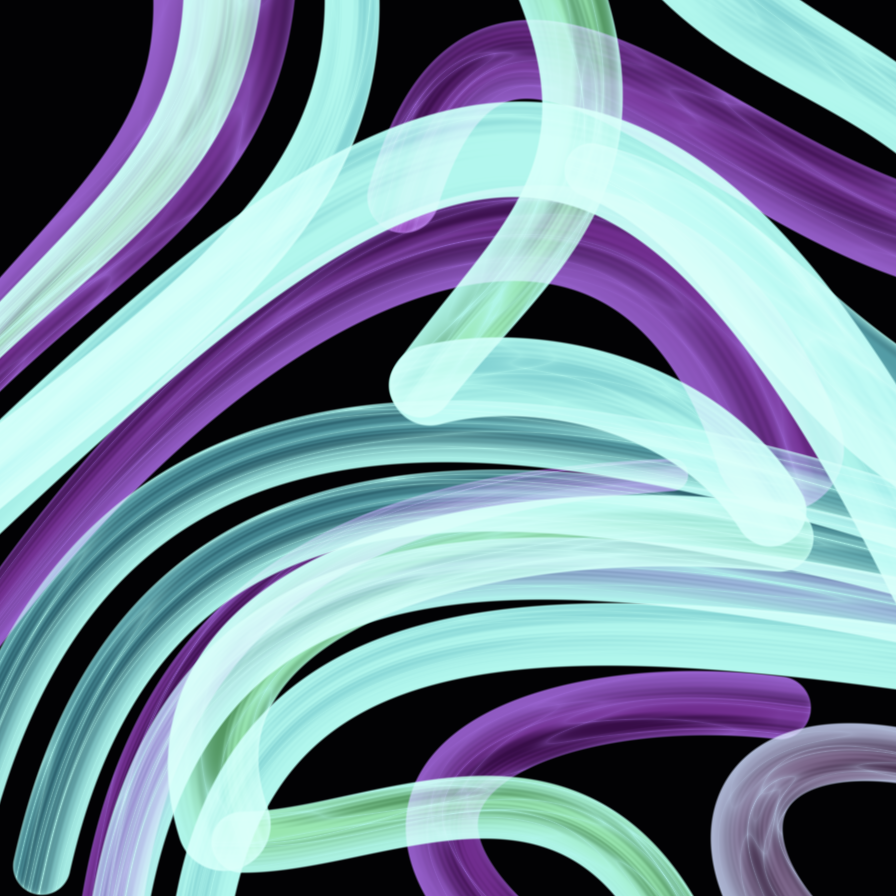
A WebGL 2 fragment shader for this background:

```glsl
#version 300 es
precision highp float;

uniform vec2 u_resolution;
out vec4 fragColor;

struct Silk { vec3 shade; vec3 light; vec3 rim; };

const vec3 ICE = vec3(0.80, 0.97, 0.95);
const Silk PALE = Silk(vec3(0.58, 0.82, 0.84), ICE, ICE);
const Silk TEAL = Silk(vec3(0.13, 0.31, 0.37), vec3(0.36, 0.60, 0.65), ICE);
const Silk VIOLET = Silk(vec3(0.24, 0.04, 0.27), vec3(0.50, 0.17, 0.56), vec3(0.68, 0.38, 0.82));
const Silk LILAC = Silk(vec3(0.42, 0.44, 0.64), vec3(0.70, 0.69, 0.88), ICE);
const Silk GREEN = Silk(vec3(0.36, 0.58, 0.37), vec3(0.68, 0.90, 0.70), ICE);
const Silk MAUVE = Silk(vec3(0.30, 0.17, 0.29), vec3(0.55, 0.39, 0.54), vec3(0.78, 0.72, 0.85));

vec2 hashGradient(vec2 cell) {
  vec2 h = vec2(dot(cell, vec2(127.1, 311.7)), dot(cell, vec2(269.5, 183.3)));
  return 2.0 * fract(sin(h) * 43758.5) - 1.0;
}

float gradientNoise(vec2 p) {
  vec2 i = floor(p), f = fract(p);
  vec2 u = f * f * f * (f * (f * 6.0 - 15.0) + 10.0);
  vec2 e = vec2(1.0, 0.0);
  float low = mix(dot(hashGradient(i), f), dot(hashGradient(i + e), f - e), u.x);
  float high = mix(dot(hashGradient(i + e.yx), f - e.yx),
                   dot(hashGradient(i + 1.0), f - 1.0), u.x);
  return mix(low, high, u.y);
}

// Nearest point on a cubic curve: parameter, side offset, distance
vec3 nearestOnCurve(vec2 p, vec2 a, vec2 b, vec2 c, vec2 d) {
  vec2 k1 = 3.0 * (b - a), k2 = 3.0 * (a - 2.0 * b + c), k3 = d - a + 3.0 * (b - c);
  float t = 0.0, best = 1e9;
  for (int i = 0; i <= 16; i++) {
    float trial = float(i) / 16.0;
    vec2 gap = p - a - trial * (k1 + trial * (k2 + trial * k3));
    float dist2 = dot(gap, gap);
    if (dist2 < best) { best = dist2; t = trial; }
  }
  // Newton refinement
  for (int i = 0; i < 4; i++) {
    vec2 gap = p - a - t * (k1 + t * (k2 + t * k3));
    vec2 slope = k1 + t * (2.0 * k2 + 3.0 * t * k3);
    vec2 bend = 2.0 * k2 + 6.0 * t * k3;
    float speed2 = dot(slope, slope);
    t = clamp(t + dot(gap, slope) / max(speed2 - dot(gap, bend), 0.3 * speed2), 0.0, 1.0);
  }
  vec2 gap = p - a - t * (k1 + t * (k2 + t * k3));
  vec2 along = normalize(k1 + t * (2.0 * k2 + 3.0 * t * k3));
  return vec3(t, along.x * gap.y - along.y * gap.x, length(gap));
}

// Folds, creases and threads running along a ribbon
vec3 silkLight(Silk silk, float t, float side, float reach, float seed) {
  float fold = gradientNoise(vec2(side * 1.7 + seed, t * 1.6 + seed * 0.7));
  float thread = 0.05 * sin(side * 42.0 + fold * 9.0);
  vec3 light = mix(silk.shade, silk.light, smoothstep(-0.35, 0.3, fold + thread));
  light = mix(light, silk.rim, 0.85 * (1.0 - smoothstep(-0.95, 0.2, side)));
  float crease = 0.0;
  for (int i = 0; i < 3; i++) {
    float shift = seed + 5.3 * float(i + 1);
    crease += exp(-22.0 * abs(gradientNoise(vec2(side * 1.3 + shift, t * 1.8 - shift))));
  }
  float edge = exp(-13.0 * max(1.0 - reach, 0.0));
  return mix(light, silk.rim, min(0.4 * crease + 0.55 * edge, 0.9));
}

// Screen-blends one translucent ribbon; width holds its half widths at both ends
void addRibbon(inout vec3 color, vec2 p, float blur, vec2 a, vec2 b, vec2 c, vec2 d,
               vec2 width, Silk silk) {
  vec3 near = nearestOnCurve(p, a, b, c, d);
  float halfWidth = mix(width.x, width.y, near.x);
  float mask = 1.0 - smoothstep(-blur, blur, near.z - halfWidth);
  if (mask <= 0.0) return;
  float seed = dot(a, vec2(17.0, 31.0)) + 40.0;
  vec3 light = silkLight(silk, near.x, near.y / halfWidth, near.z / halfWidth, seed);
  color = 1.0 - (1.0 - color) * (1.0 - mask * light);
}

void main() {
  float size = min(u_resolution.x, u_resolution.y);
  vec2 p = gl_FragCoord.xy / size;
  float blur = max(0.0016, 0.8 / size);
  vec3 color = vec3(0.008, 0.008, 0.016);

  // Nested arches sweeping from the lower left
  for (int i = 0; i < 4; i++) {
    float k = float(i) / 3.0;
    Silk silk = TEAL;
    if (i == 2) silk = LILAC;
    if (i == 3) silk = PALE;
    addRibbon(color, p, blur,
              mix(vec2(-0.04, 0.08), vec2(0.22, -0.06), k), mix(vec2(0.10, 0.62), vec2(0.26, 0.31), k),
              mix(vec2(0.55, 0.57), vec2(0.55, 0.33), k), mix(vec2(1.05, 0.41), vec2(1.05, 0.26), k),
              vec2(0.032, 0.036), silk);
  }

  // Violet sheets
  addRibbon(color, p, blur, vec2(0.12, -0.05), vec2(0.16, 0.34), vec2(0.40, 0.45), vec2(0.75, 0.47), vec2(0.035, 0.018), VIOLET);
  addRibbon(color, p, blur, vec2(-0.03, 0.28), vec2(0.30, 0.75), vec2(0.72, 0.92), vec2(0.87, 0.50), vec2(0.025, 0.072), VIOLET);
  addRibbon(color, p, blur, vec2(0.45, 0.78), vec2(0.55, 1.12), vec2(0.78, 0.80), vec2(1.05, 0.73), vec2(0.040, 0.052), VIOLET);
  addRibbon(color, p, blur, vec2(0.25, 1.05), vec2(0.26, 0.82), vec2(0.12, 0.76), vec2(-0.05, 0.57), vec2(0.082, 0.040), VIOLET);
  addRibbon(color, p, blur, vec2(0.87, 0.21), vec2(0.62, 0.24), vec2(0.36, 0.14), vec2(0.57, -0.05), vec2(0.035, 0.042), VIOLET);

  // Icy and teal streams
  addRibbon(color, p, blur, vec2(-0.05, 0.42), vec2(0.45, 0.90), vec2(0.70, 1.06), vec2(1.05, 0.36), vec2(0.046, 0.060), PALE);
  addRibbon(color, p, blur, vec2(0.39, 1.05), vec2(0.42, 0.78), vec2(0.22, 0.66), vec2(-0.05, 0.44), vec2(0.030, 0.038), PALE);
  addRibbon(color, p, blur, vec2(0.76, 1.05), vec2(0.85, 0.95), vec2(0.95, 0.93), vec2(1.05, 0.84), vec2(0.050, 0.040), PALE);
  addRibbon(color, p, blur, vec2(0.66, 0.81), vec2(0.82, 0.76), vec2(0.88, 0.60), vec2(1.06, 0.50), vec2(0.030, 0.070), TEAL);

  // Green serpentine
  addRibbon(color, p, blur, vec2(0.25, 1.05), vec2(0.25, 0.82), vec2(0.12, 0.76), vec2(-0.05, 0.58), vec2(0.045, 0.020), GREEN);
  addRibbon(color, p, blur, vec2(0.61, 1.05), vec2(0.72, 0.80), vec2(0.58, 0.72), vec2(0.47, 0.57), vec2(0.048, 0.036), GREEN);
  addRibbon(color, p, blur, vec2(0.48, 0.57), vec2(0.60, 0.60), vec2(0.78, 0.56), vec2(0.86, 0.43), vec2(0.045, 0.040), PALE);
  addRibbon(color, p, blur, vec2(0.87, 0.40), vec2(0.50, 0.44), vec2(0.17, 0.32), vec2(0.25, 0.08), vec2(0.038, 0.052), GREEN);
  addRibbon(color, p, blur, vec2(0.27, 0.06), vec2(0.42, 0.06), vec2(0.64, 0.20), vec2(0.76, -0.05), vec2(0.034, 0.036), GREEN);

  // Mauve hook
  addRibbon(color, p, blur, vec2(1.04, 0.15), vec2(0.82, 0.20), vec2(0.78, 0.06), vec2(0.90, -0.06), vec2(0.030, 0.046), MAUVE);

  fragColor = vec4(color * vec3(0.87, 1.0, 0.98), 1.0);
}
```
